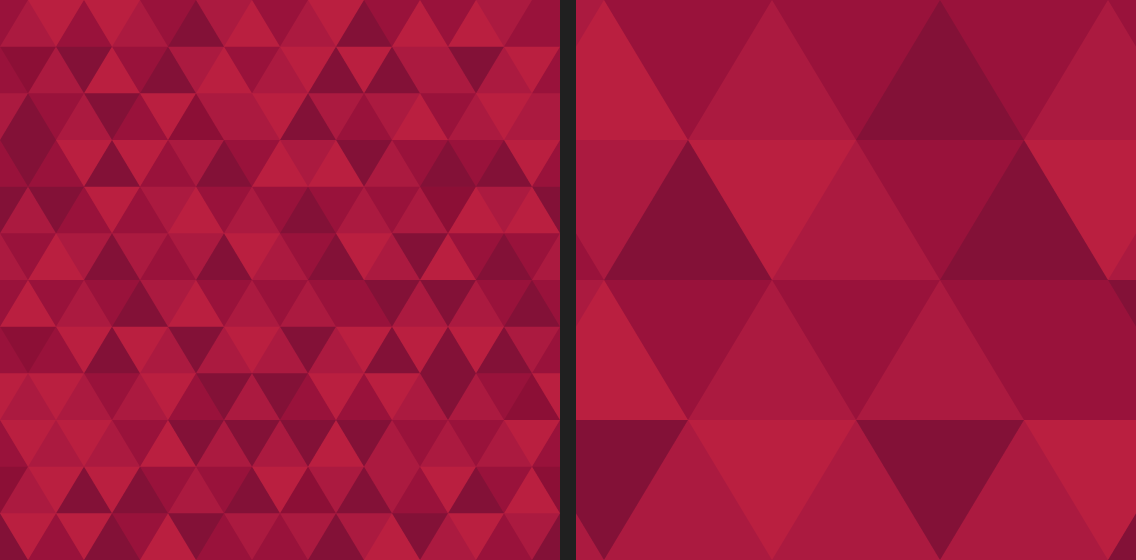
Left: the whole. Right: its middle third, enlarged.
Write a Shadertoy shader that draws this pattern.

```glsl
float hash(vec3 id) {
    uvec3 q = uvec3(ivec3(id)) * uvec3(1597u, 3812u, 7919u) + 733u;
    uint n = q.x ^ (q.y << 7) ^ (q.z << 15);
    n = (n ^ (n >> 15)) * 73244u + n * 2017u;
    n = (n ^ (n >> 13)) * 51749u;
    n ^= n >> 16;
    return float(n & 65535u) / 65536.0;
}

// Five reds, weighted by how often each one appears
vec3 redTone(float pick) {
    if (pick < 0.20) return vec3(0.515, 0.067, 0.215);
    if (pick < 0.24) return vec3(0.55, 0.06, 0.21);
    if (pick < 0.45) return vec3(0.60, 0.07, 0.23);
    if (pick < 0.77) return vec3(0.67, 0.10, 0.25);
    return vec3(0.73, 0.12, 0.25);
}

// Wrap the lattice so opposite edges of the tile join
vec3 drawTone(vec2 cell, float attempt) {
    cell.x += 6.0 * floor(cell.y / 12.0);
    return redTone(hash(vec3(mod(cell, vec2(10.0, 12.0)), attempt)));
}

// Redraw the tone a few times until it contrasts with all three neighbours
vec3 downwardTone(vec2 cell) {
    vec3 left = drawTone(cell, 0.0);
    vec3 right = drawTone(cell + vec2(1.0, 0.0), 0.0);
    vec3 above = drawTone(cell + vec2(0.0, 1.0), 0.0);
    vec3 tone = left;
    for (int attempt = 1; attempt <= 6; attempt++) {
        tone = drawTone(cell, float(attempt));
        float contrast = min(distance(tone, left), min(distance(tone, right), distance(tone, above)));
        if (contrast > 0.045) break;
    }
    return tone;
}

vec3 triangleMosaic(vec2 uv) {
    // Ten triangle bases across, twelve rows down
    vec2 grid = uv * vec2(10.0, 12.0);

    // Shear the triangular lattice into squares split by a diagonal
    vec2 sheared = vec2(grid.x - 0.5 - 0.5 * grid.y, grid.y);
    vec2 cell = floor(sheared);
    vec2 local = sheared - cell;
    return local.x + local.y > 1.0 ? downwardTone(cell) : drawTone(cell, 0.0);
}

void mainImage(out vec4 fragColor, in vec2 fragCoord) {
    // Average a 4 by 4 grid of samples to smooth the edges
    vec3 color = vec3(0.0);
    for (int y = 0; y < 4; y++) {
        for (int x = 0; x < 4; x++) {
            vec2 offset = (vec2(x, y) + 0.5) / 4.0 - 0.5;
            color += triangleMosaic((fragCoord + offset) / iResolution.xy);
        }
    }
    fragColor = vec4(color / 16.0, 1.0);
}
```
